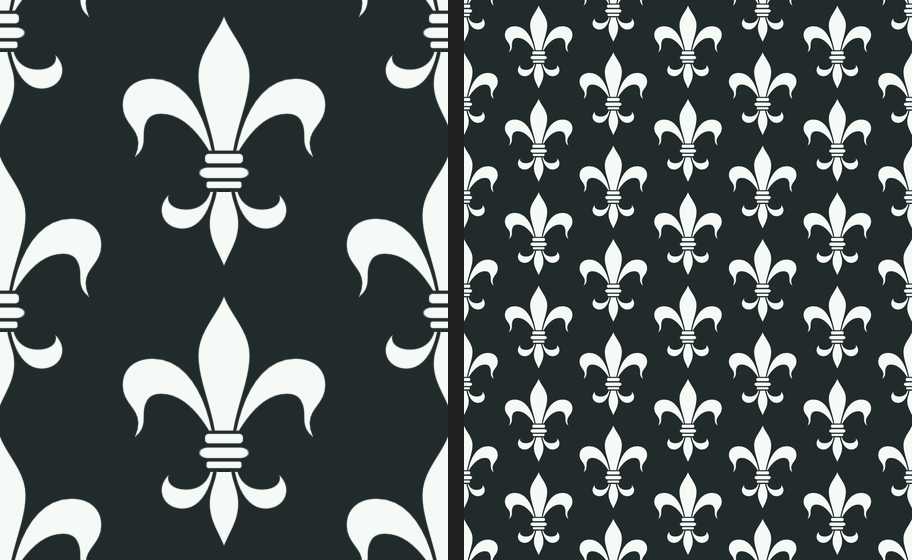
Left, the tile; right, the same tile 3 across and 3 down.
A Shadertoy shader for this pattern:

```glsl
// Half-drop repeat of pale heraldic lilies on a dark slate ground.

const vec3 GROUND = vec3(0.13, 0.17, 0.17);
const vec3 PALE = vec3(0.96, 0.98, 0.97);
const vec2 CANVAS = vec2(6.15, 7.68);   // canvas size in design units
const vec2 REPEATS = vec2(2.0, 2.0);    // columns across, lilies down
const float COLLAR_Y = 1.47;            // collar height of the middle column
const float FOOT = 1.485;               // room below the collar in a cell
const float COLLAR_TOP = 0.305;         // upper petals start here
const float COLLAR_BASE = -0.26;        // lower leaves start here
const float SOFTNESS = 0.85;            // edge blur in output samples
const int STEPS = 10;                   // straight pieces per curve

// Accumulated outline: x = squared distance, y = inside/outside sign.
void curve(vec2 p, vec2 a, vec2 b, vec2 c, vec2 d, inout vec2 outline) {
    vec2 from = a;
    for (int i = 1; i <= STEPS; i++) {
        float t = float(i) / float(STEPS), s = 1.0 - t;
        vec2 to = s*s*s*a + 3.0*s*s*t*b + 3.0*s*t*t*c + t*t*t*d;
        vec2 e = to - from, w = p - from;
        vec2 gap = w - e * clamp(dot(w, e) / dot(e, e), 0.0, 1.0);
        outline.x = min(outline.x, dot(gap, gap));
        if ((from.y > p.y) != (to.y > p.y) && p.x < from.x + e.x * w.y / e.y)
            outline.y = -outline.y;
        from = to;
    }
}

float roundBox(vec2 p, vec2 halfSize, float radius) {
    vec2 q = abs(p) - halfSize + radius;
    return length(max(q, 0.0)) + min(max(q.x, q.y), 0.0) - radius;
}

float petals(vec2 p) {
    vec2 o = vec2(100.0, 1.0);
    // Centre petal
    curve(p, vec2(0.0, 2.14), vec2(0.10, 1.88), vec2(0.35, 1.66), vec2(0.35, 1.34), o);
    curve(p, vec2(0.35, 1.34), vec2(0.35, 1.02), vec2(0.20, 0.72), vec2(0.125, COLLAR_TOP), o);
    // Side petal: outer sweep, tail, inner arch
    curve(p, vec2(0.17, COLLAR_TOP), vec2(0.27, 0.80), vec2(0.52, 1.29), vec2(0.98, 1.29), o);
    curve(p, vec2(0.98, 1.29), vec2(1.24, 1.29), vec2(1.39, 1.14), vec2(1.39, 0.93), o);
    curve(p, vec2(1.39, 0.93), vec2(1.39, 0.62), vec2(1.06, 0.60), vec2(1.22, 0.22), o);
    curve(p, vec2(1.22, 0.22), vec2(1.02, 0.38), vec2(1.16, 0.54), vec2(1.06, 0.71), o);
    curve(p, vec2(1.06, 0.71), vec2(1.02, 0.79), vec2(0.94, 0.81), vec2(0.86, 0.81), o);
    curve(p, vec2(0.86, 0.81), vec2(0.58, 0.81), vec2(0.36, 0.56), vec2(0.205, COLLAR_TOP), o);
    // Lower leaf
    curve(p, vec2(0.10, COLLAR_BASE), vec2(0.13, -0.44), vec2(0.195, -0.52), vec2(0.195, -0.70), o);
    curve(p, vec2(0.195, -0.70), vec2(0.195, -0.92), vec2(0.08, -1.08), vec2(0.0, -1.27), o);
    // Lower hook
    curve(p, vec2(0.185, COLLAR_BASE), vec2(0.23, -0.42), vec2(0.36, -0.505), vec2(0.52, -0.505), o);
    curve(p, vec2(0.52, -0.505), vec2(0.68, -0.505), vec2(0.79, -0.43), vec2(0.765, -0.31), o);
    curve(p, vec2(0.765, -0.31), vec2(0.81, -0.36), vec2(0.855, -0.43), vec2(0.855, -0.51), o);
    curve(p, vec2(0.855, -0.51), vec2(0.855, -0.67), vec2(0.72, -0.765), vec2(0.57, -0.765), o);
    curve(p, vec2(0.57, -0.765), vec2(0.36, -0.765), vec2(0.21, -0.56), vec2(0.15, COLLAR_BASE), o);
    return sqrt(o.x) * o.y;
}

float collar(vec2 p) {
    float upper = roundBox(p - vec2(0.0, 0.195), vec2(0.26, 0.065), 0.05);
    float middle = roundBox(p * vec2(0.6, 1.0), vec2(0.201, 0.072), 0.07);
    float lower = roundBox(p + vec2(0.0, 0.165), vec2(0.24, 0.045), 0.03);
    return min(upper, min(middle, lower));
}

float lily(vec2 p) {
    p.x = abs(p.x);
    float collarZone = min(COLLAR_TOP - p.y, p.y - COLLAR_BASE);
    // The hanging tails dip beside the collar, so cut only near the stem.
    float d = petals(p);
    if (p.x < 0.5) d = max(d, collarZone);
    return min(d, collar(p));
}

void mainImage(out vec4 fragColor, in vec2 fragCoord) {
    vec2 p = fragCoord / iResolution.xy * CANVAS;
    vec2 cell = CANVAS / REPEATS;

    // Alternate columns drop by half a cell
    float column = floor(p.x / cell.x + 0.5);
    float drop = 0.5 * cell.y * mod(column + 1.0, 2.0);
    vec2 local = vec2(p.x - column * cell.x,
                      mod(p.y - COLLAR_Y - drop + FOOT, cell.y) - FOOT);

    float blur = SOFTNESS * CANVAS.y / iResolution.y;
    float cover = 1.0 - smoothstep(-blur, blur, lily(local));
    fragColor = vec4(mix(GROUND, PALE, cover), 1.0);
}
```
